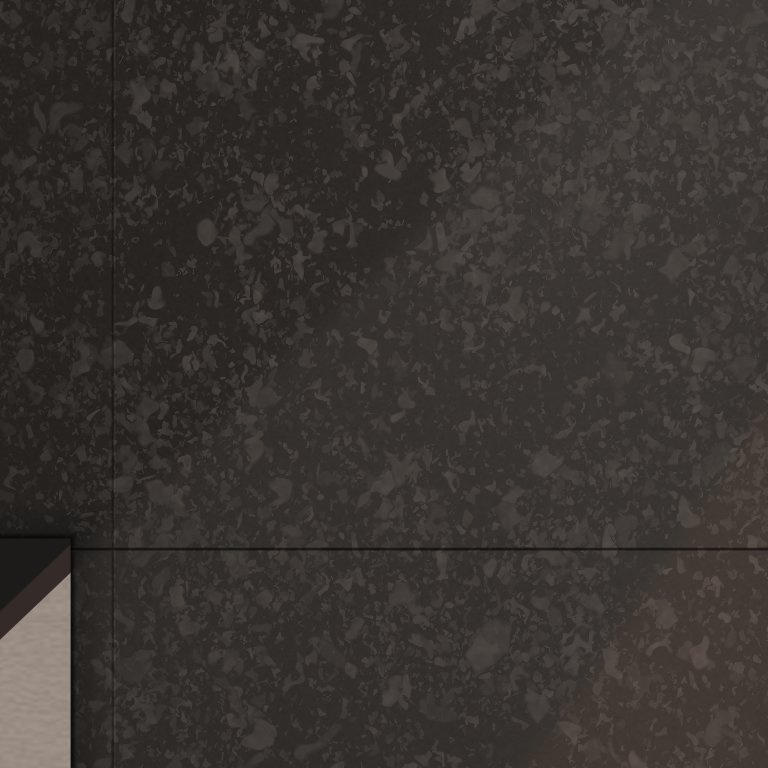
Reproduce this texture procedurally as a Shadertoy shader.

```glsl
// Dark speckled stone wall with thin tile joints, crossed by soft diagonal light,
// with a mitred pale block in the lower left corner. The flakes are scattered
// jittered ellipses in several cell sizes, their outlines bent by value noise.

const vec3 STONE_TINT = vec3(1.06, 0.985, 0.925);
const vec3 WARM_LIGHT = vec3(0.040, 0.021, 0.012);
const vec3 BLOCK_TOP = vec3(0.115, 0.105, 0.098);
const vec3 BLOCK_BEVEL = vec3(0.205, 0.170, 0.158);
const vec3 BLOCK_FACE = vec3(0.60, 0.55, 0.51);
const vec2 BLOCK_CORNER = vec2(0.092, 0.299);
const vec2 JOINT = vec2(0.147, 0.285);

float hash(vec2 p) {
    return fract(sin(dot(p, vec2(127.1, 311.7))) * 43758.5453);
}

float noise(vec2 p) {
    vec2 i = floor(p), f = fract(p);
    f = f * f * (3.0 - 2.0 * f);
    return mix(mix(hash(i), hash(i + vec2(1, 0)), f.x),
               mix(hash(i + vec2(0, 1)), hash(i + vec2(1, 1)), f.x), f.y);
}

float fbm(vec2 p) {
    return 0.55 * noise(p) + 0.3 * noise(p * 2.1 + 7.3) + 0.15 * noise(p * 4.3 + 3.1);
}

// Strength of the brightest flake over p; cells is the number of cells per canvas side.
float flakes(vec2 p, float cells, float density, float seed) {
    vec2 q = p * cells;
    q += 0.75 * (vec2(noise(q * 2.2 + seed), noise(q * 2.2 + seed + 41.0)) - 0.5);
    vec2 home = floor(q);
    float best = 0.0;
    for (int y = -1; y <= 1; y++) {
        for (int x = -1; x <= 1; x++) {
            vec2 cell = home + vec2(x, y);
            vec2 key = cell + seed * 17.0;
            vec2 d = q - cell - vec2(hash(key), hash(key + 5.7));
            float angle = (hash(key + 11.3) - 0.6) * 1.5;
            float c = cos(angle), s = sin(angle);
            d = vec2(c * d.x + s * d.y, c * d.y - s * d.x);
            float size = mix(0.22, 0.58, hash(key + 23.9));
            float narrow = mix(0.42, 0.85, hash(key + 31.1));
            float r = length(d / vec2(size * narrow, size));
            float shape = 1.0 - smoothstep(0.70, 1.12, r);
            float present = step(hash(key + 47.7), density);
            best = max(best, shape * present * mix(0.3, 1.0, hash(key + 59.3)));
        }
    }
    return best;
}

float speckle(vec2 p) {
    float clump = smoothstep(0.25, 0.75, fbm(p * 8.0));
    float total = 0.0;
    float cells = 27.0;
    for (int i = 0; i < 4; i++) {
        float density = mix(0.22, 0.62, clump);
        float layer = flakes(p, cells, density, float(i) * 3.7 + 1.0);
        total = max(total, layer * (1.0 - 0.06 * float(i)));
        cells *= 1.6;
    }
    return total * mix(0.65, 1.1, noise(p * 110.0));
}

float line(float d, float halfWidth, float px) {
    return 1.0 - smoothstep(halfWidth, halfWidth + 1.5 * px, abs(d));
}

vec3 wall(vec2 p, float px) {
    // Diagonal beam and a warmer patch of light at the lower right.
    float depth = 0.18 + 0.96 * p.x - p.y;
    float beam = smoothstep(-0.03, 0.04, depth);
    float fade = mix(1.0, 0.5, smoothstep(0.1, 0.7, depth));
    float warm = smoothstep(-0.04, 0.06, 1.48 * (p.x - 0.677) - p.y);
    float base = mix(0.138, 0.190, smoothstep(0.0, 0.95, p.x));
    base += 0.032 * beam * fade + 0.012 * (fbm(p * 5.0) - 0.5);
    float strength = mix(0.125, 0.092, beam) * mix(0.7, 1.0, smoothstep(0.0, 0.3, p.x));
    float grain = 0.014 * (noise(p * 260.0) - 0.5);
    vec3 color = (base + strength * speckle(p) + grain) * STONE_TINT;
    color += WARM_LIGHT * warm;

    // Tile joints: a dark groove, with a faint broken highlight on the upright one.
    float upright = line(p.x - JOINT.x, 0.0006, px);
    float level = line(p.y - JOINT.y, 0.0008, px) * step(BLOCK_CORNER.x, p.x);
    color *= 1.0 - max(0.3 * upright, 0.55 * level);
    float glint = line(p.x - JOINT.x - 0.002, 0.0005, px) * noise(vec2(3.0, p.y * 220.0));
    return color + 0.05 * glint;
}

vec3 block(vec2 p, float px) {
    float miter = p.y - 0.167 - 0.95 * p.x;
    float rows = p.y * 85.0 + 2.0 * noise(p * vec2(18.0, 30.0));
    float ripple = 0.025 * sin(rows * 6.283) * noise(p * 40.0);
    float pits = 0.07 * (noise(p * vec2(130.0, 240.0)) - 0.5);
    vec3 face = BLOCK_FACE * (1.0 + ripple + pits);
    vec3 rim = mix(BLOCK_BEVEL, BLOCK_TOP, smoothstep(0.034, 0.039, miter));
    return mix(face, rim, smoothstep(-px, px, miter));
}

void mainImage(out vec4 fragColor, in vec2 fragCoord) {
    vec2 p = fragCoord / iResolution.xy;
    float px = 1.0 / iResolution.y;
    vec2 outside = p - BLOCK_CORNER;
    float edge = max(outside.x, outside.y);
    float shadow = mix(0.25, 0.8, smoothstep(0.0, 0.009, edge));
    shadow = mix(shadow, 1.0, smoothstep(0.005, 0.055, edge));
    vec3 color = wall(p, px) * shadow;
    color = mix(block(p, px), color, smoothstep(-px, px, edge));
    fragColor = vec4(color, 1.0);
}
```
